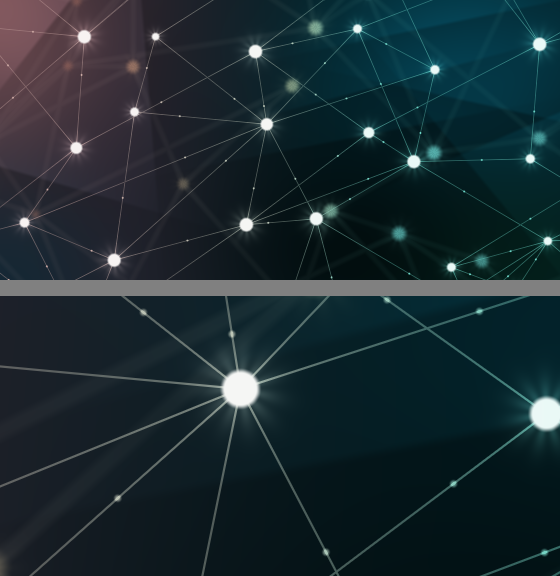
Top, the full canvas; bottom, a detail of the centre.
Reproduce this background procedurally as a WebGL 1 fragment shader.

```glsl
precision highp float;
uniform vec2 u_resolution;

#define CELL 0.345
#define GHOST_CELL 0.41
#define JITTER 0.8
#define EDGE_CHANCE 0.5
#define LINE_WIDTH 0.0013
#define NODE_RADIUS 0.021
#define LINE_ALPHA 0.62
#define GHOST_LINE_ALPHA 0.07
#define FACET_CONTRAST 0.32

float hash(vec2 p) {
  vec3 q = fract(p.xyx * vec3(0.1031, 0.1030, 0.0973));
  q += dot(q, q.yzx + 33.33);
  return fract((q.x + q.y) * q.z);
}

vec2 nodeAt(vec2 id, float cell, float seed) {
  vec2 key = id + seed;
  vec2 offset = vec2(hash(key), hash(key + 51.7)) - 0.5;
  return (id + 0.5 + JITTER * offset) * cell;
}

// Edge offsets: up, three to the right, and one long diagonal
vec2 edgeOffset(float k) {
  if (k < 0.5) return vec2(0.0, 1.0);
  if (k > 3.5) return vec2(2.0, 1.0);
  return vec2(1.0, k - 2.0);
}

// Returns line, node core and halo coverage of a jittered graph
vec3 network(vec2 p, float cell, float seed, float blur) {
  float pixel = 1.0 / u_resolution.y;
  float soft = pixel + blur;
  vec3 cover = vec3(0.0);
  for (int j = -1; j <= 3; j++) {
    for (int i = -1; i <= 6; i++) {
      vec2 id = vec2(float(i), float(j));
      vec2 a = nodeAt(id, cell, seed);
      vec2 fromNode = p - a;

      // Edges, brighter at their ends, each with a small glint
      for (int n = 0; n < 5; n++) {
        float k = float(n);
        float chance = hash(id * 7.3 + k * 13.1 + seed);
        if (chance < EDGE_CHANCE) {
          vec2 span = nodeAt(id + edgeOffset(k), cell, seed) - a;
          float t = clamp(dot(fromNode, span) / dot(span, span), 0.0, 1.0);
          float d = length(fromNode - span * t);
          float ends = abs(2.0 * t - 1.0);
          float line = clamp((LINE_WIDTH + blur - d) / soft + 0.5, 0.0, 1.0);
          line *= 0.65 + 0.35 * ends * ends;
          float glintAt = 0.25 + chance;
          float glint = length(fromNode - span * glintAt);
          line += 1.2 * (1.0 - smoothstep(0.001, 0.006, glint)) * step(blur, 0.001);
          cover.x = max(cover.x, line);
        }
      }

      // Node disc and its rayed halo
      float size = hash(id * 3.7 + seed + 9.0);
      float radius = NODE_RADIUS * mix(0.5, 1.15, sqrt(size));
      float d = length(fromNode);
      float edge = 0.003 + 0.5 * pixel + blur;
      float core = 1.0 - smoothstep(radius - edge, radius + edge, d);
      float angle = atan(fromNode.y, fromNode.x + 0.00001);
      float rays = 0.75 + 0.25 * sin(angle * 11.0 + size * 6.0);
      float halo = rays * exp(-d * d / (radius * radius * 3.5));
      float strength = mix(1.0, 0.25 + 0.75 * size, step(0.001, blur));
      cover.yz = max(cover.yz, vec2(core, halo) * strength);
    }
  }
  return cover;
}

float glow(vec2 p, vec2 center, vec2 size) {
  vec2 q = (p - center) / size;
  return exp(-dot(q, q));
}

vec3 backdrop(vec2 p, float aspect) {
  vec2 q = vec2(p.x * 2.0 / aspect, p.y);
  vec3 col = mix(vec3(0.15, 0.135, 0.175), vec3(0.015, 0.115, 0.135),
                 smoothstep(0.35, 1.25, q.x));
  col += vec3(0.33, 0.19, 0.17) * glow(q, vec2(-0.05, 1.0), vec2(0.42, 0.5));
  col += vec3(0.0, 0.11, 0.15) * glow(q, vec2(1.7, 0.8), vec2(0.55, 0.4));
  col += vec3(-0.07, 0.02, 0.03) * glow(q, vec2(0.0, 0.0), vec2(0.4, 0.35));
  col += vec3(0.0, 0.02, -0.02) * glow(q, vec2(1.8, 0.05), vec2(0.5, 0.3));
  col *= 1.0 - 0.55 * glow(q, vec2(1.25, 0.1), vec2(0.5, 0.4));

  // Large faint facets, each a creased half-plane that fades out
  float shade = 0.0;
  for (int i = 0; i < 9; i++) {
    vec2 key = vec2(float(i) * 5.3, 17.0);
    vec2 center = vec2(aspect * hash(key), hash(key + 3.1));
    float angle = 6.2832 * hash(key + 8.7);
    vec2 normal = vec2(cos(angle), sin(angle));
    vec2 rel = p - center;
    float across = dot(rel, normal);
    float along = dot(rel, vec2(-normal.y, normal.x));
    float side = smoothstep(-0.008, 0.008, across) - 0.5;
    shade += side * exp(-abs(across) * 5.0 - along * along * 5.0);
  }
  return col * (1.0 + FACET_CONTRAST * shade);
}

// Blends three hues from left to right
vec3 tint(float x, vec3 left, vec3 middle, vec3 right) {
  return mix(mix(left, middle, smoothstep(0.1, 0.45, x)), right, smoothstep(0.45, 0.72, x));
}

void main() {
  vec2 p = gl_FragCoord.xy / u_resolution.y;
  float aspect = u_resolution.x / u_resolution.y;
  float x = p.x / aspect;
  vec3 col = backdrop(p, aspect);

  vec3 lineTint = tint(x, vec3(0.80, 0.66, 0.64), vec3(0.74, 0.77, 0.71), vec3(0.42, 0.84, 0.78));
  vec3 bokehTint = tint(x, vec3(0.95, 0.58, 0.45), vec3(0.78, 0.80, 0.62), vec3(0.42, 0.84, 0.82));

  // Out-of-focus layer
  vec3 ghost = network(p, GHOST_CELL, 37.0, 0.008);
  col = mix(col, lineTint, ghost.x * GHOST_LINE_ALPHA);
  col = mix(col, bokehTint, 0.15 * ghost.z + 0.65 * ghost.y);

  // Sharp layer
  vec3 web = network(p, CELL, 11.0, 0.0);
  col = mix(col, lineTint, min(web.x * LINE_ALPHA, 1.0));
  col += lineTint * web.z * 0.35;
  col = mix(col, mix(lineTint, vec3(1.0), 0.85), web.y);
  gl_FragColor = vec4(clamp(col, 0.0, 1.0), 1.0);
}
```
